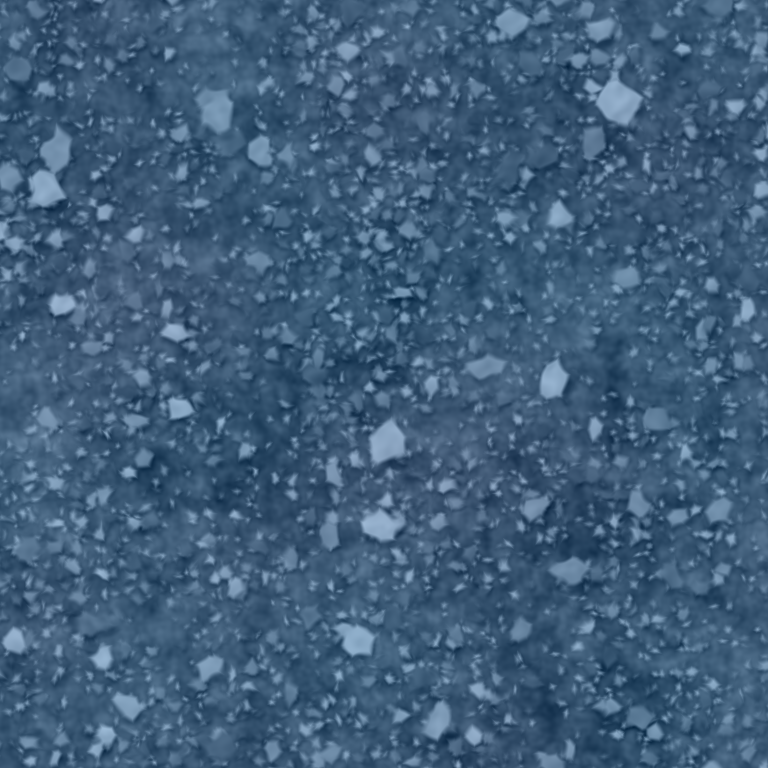
This texture is drawn by a three.js fragment shader. Its source:

```glsl
// Blue-lit gravel: angular pale stones of many sizes strewn over dark grit.
// Gradient noise makes the ground; jittered cells hold random convex polygons,
// laid from the finest grains up to the largest stones, each with a soft shadow.

varying vec2 vUv;

vec3 hash3(vec2 p) {
  vec3 q = fract(p.xyx * vec3(0.1031, 0.1030, 0.0973));
  q += dot(q, q.yxz + 33.33);
  return fract((q.xxy + q.yzz) * q.zyx);
}

float gradientNoise(vec2 p) {
  vec2 i = floor(p);
  vec2 f = p - i;
  vec2 u = f * f * f * (f * (f * 6.0 - 15.0) + 10.0);
  vec2 e = vec2(0.0, 1.0);
  float a = dot(hash3(i).xy * 2.0 - 1.0, f);
  float b = dot(hash3(i + e.yx).xy * 2.0 - 1.0, f - e.yx);
  float c = dot(hash3(i + e.xy).xy * 2.0 - 1.0, f - e.xy);
  float d = dot(hash3(i + e.yy).xy * 2.0 - 1.0, f - e.yy);
  return mix(mix(a, b, u.x), mix(c, d, u.x), u.y);
}

// How densely stones gather around a place, about 1 on average
float crowding(vec2 uv) {
  float clumps = 1.6 * gradientNoise(uv * 5.0 + 40.0) + 1.3 * gradientNoise(uv * 12.0 + 9.0);
  return clamp(1.0 + clumps, 0.25, 1.9);
}

// Signed distance to an irregular six-sided stone of about unit radius
float stoneDistance(vec2 p, vec2 seed) {
  float d = -1.0;
  for (int i = 0; i < 6; i++) {
    vec3 h = hash3(seed + float(i) * 7.3);
    float angle = (float(i) + 0.6 * h.x) * 1.0472 + seed.x;
    float side = dot(p, vec2(cos(angle), sin(angle))) - mix(0.6, 1.0, h.y);
    d = max(d, side);
  }
  return d;
}

// Lays one size of stone over the tone; share is the part of cells filled
float scatterStones(float tone, vec2 uv, float cells, float share, float radius, vec2 toneRange) {
  vec2 p = uv * cells;
  vec2 home = floor(p);
  for (int y = -1; y <= 1; y++) {
    for (int x = -1; x <= 1; x++) {
      vec2 id = home + vec2(float(x), float(y));
      vec2 seed = id + cells * 3.7;
      vec3 place = hash3(seed);
      if (place.z > share * crowding((id + 0.5) / cells)) continue;

      vec3 look = hash3(seed + 51.7);
      float size = radius * mix(0.55, 1.0, look.x);
      vec2 stretch = vec2(mix(0.8, 1.25, look.z), mix(1.2, 0.85, look.z));
      vec2 q = (p - id - 0.5 - 0.8 * (place.xy - 0.5)) / (size * stretch);
      if (dot(q, q) > 9.0) continue;

      // Distances are brought back to canvas units for an even softness
      float scale = size / cells;
      float body = stoneDistance(q, seed) * scale;
      float under = stoneDistance(q + vec2(-0.15, 0.45), seed) * scale;
      tone -= 0.06 * (1.0 - smoothstep(-0.004, 0.006, under));

      float face = mix(toneRange.x, toneRange.y, look.y) + 0.025 * dot(q, vec2(-0.5, 0.8));
      face += 0.09 * gradientNoise(uv * 60.0 + seed);
      tone = mix(tone, face, 1.0 - smoothstep(-0.0042, 0.0034, body));
    }
  }
  return tone;
}

void main() {
  vec2 uv = vUv;
  vec2 warped = uv + 0.008 * vec2(gradientNoise(uv * 42.0), gradientNoise(uv * 42.0 + 19.0));

  // Uneven ground: broad patches, lumps, then fine grit
  float tone = 0.222 + 0.10 * gradientNoise(uv * 3.2 + 3.1);
  tone += 0.10 * gradientNoise(uv * 9.0 + 27.0);
  tone += 0.12 * gradientNoise(uv * 22.0);
  tone += 0.13 * gradientNoise(uv * 48.0 + 8.0);
  tone += 0.07 * gradientNoise(uv * 105.0 + 5.0);

  // Stones from fine to large
  tone = scatterStones(tone, warped, 92.0, 0.34, 0.47, vec2(0.24, 0.56));
  tone = scatterStones(tone, warped, 54.0, 0.34, 0.46, vec2(0.18, 0.55));
  tone = scatterStones(tone, warped, 33.0, 0.28, 0.43, vec2(0.19, 0.56));
  tone = scatterStones(tone, warped, 19.0, 0.17, 0.40, vec2(0.24, 0.56));
  tone = scatterStones(tone, warped, 9.0, 0.12, 0.27, vec2(0.42, 0.58));

  // Cold blue cast with faint violet and teal drifts
  float drift = gradientNoise(uv * 4.0 + 71.0);
  vec3 color = vec3(tone) + vec3(0.0, 0.115, 0.225);
  color += drift * vec3(0.025, -0.012, -0.01);
  gl_FragColor = vec4(clamp(color, 0.0, 1.0), 1.0);
}
```
